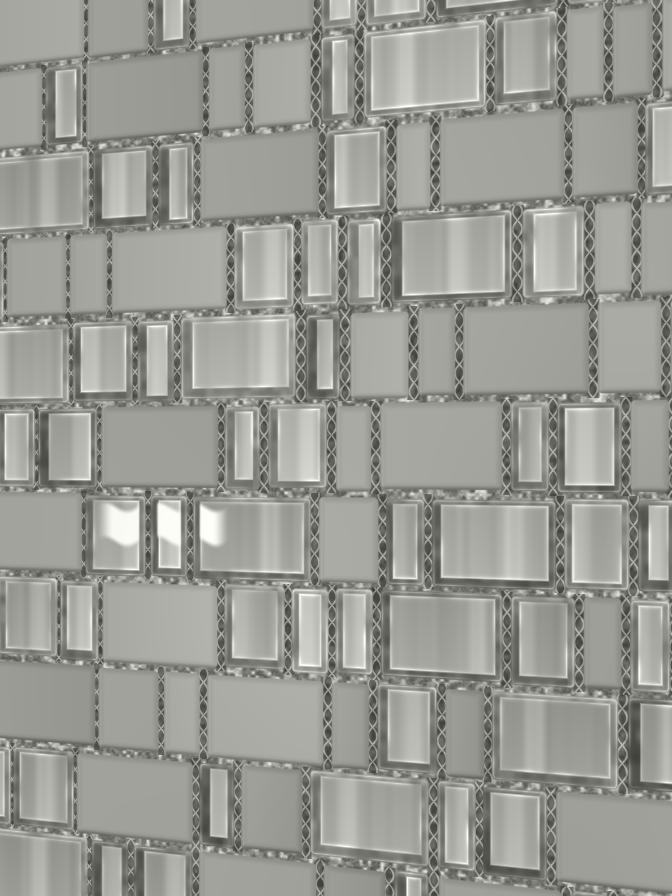
Give the GLSL for this texture, as a Shadertoy shader.

```glsl
#define PITCH 0.0937     // row height at the left side
#define SPREAD 0.0243    // growth of the row height per unit of x
#define HORIZON 0.547    // height of the level seam
#define WIDE 1.38        // tile widths in row heights
#define MEDIUM 0.74
#define NARROW 0.48
#define GLOSSY 0.55      // share of clear tiles
#define EXTRA 0.4        // chance of an additional narrow tile
#define CORNER 0.05
#define LAMP vec2(0.182, 0.415)
#define TINT vec3(0.004, 0.004, -0.016)

float hash(vec2 p) {
    return fract(sin(dot(p, vec2(127.1, 311.7))) * 43758.5453);
}

float noise(vec2 p) {
    vec2 i = floor(p), f = fract(p);
    f = f * f * (3.0 - 2.0 * f);
    return mix(mix(hash(i), hash(i + vec2(1, 0)), f.x),
               mix(hash(i + vec2(0, 1)), hash(i + vec2(1, 1)), f.x), f.y);
}

float roundedBox(vec2 q, vec2 halfSize) {
    vec2 d = abs(q) - halfSize + CORNER;
    return length(max(d, 0.0)) + min(max(d.x, d.y), 0.0) - CORNER;
}

// Each group holds a wide tile, two smaller ones in either order, and perhaps a third
float tileWidth(int i, float row) {
    int slot = i % 4;
    if (slot == 0) return WIDE;
    bool swapped = hash(vec2(float(i / 4) + 3.0, row)) > 0.5;
    if (slot == 3)
        return i > 8 && hash(vec2(float(i), row + 40.0)) < EXTRA ? NARROW : 0.0;
    return (slot == 1) == swapped ? MEDIUM : NARROW;
}

// Mesh and mortar seen between the tiles
float groutShade(vec2 uv, float seam, float side) {
    float grain = noise(uv * 22.0);
    float scallop = abs(seam - 0.05 * abs(sin(uv.y * 17.0)));
    float upright = 0.25 + 0.2 * grain + 0.28 * smoothstep(0.018, 0.004, scallop);
    float level = 0.32 + 0.5 * grain * grain + 0.15 * noise(uv * 50.0);
    return mix(level, upright, side);
}

float frostedShade(vec2 q, vec2 h, float dist, float seed) {
    float shade = 0.605 + 0.07 * seed + 0.035 * q.x / h.x * (seed - 0.6);
    shade -= 0.07 * smoothstep(-0.09, 0.0, dist);
    shade += 0.06 * exp(-abs(q.x + h.x - 0.025) / 0.012);
    return shade - 0.13 * smoothstep(0.05, 0.0, q.y + h.y);
}

float clearShade(vec2 q, vec2 h, float dist, float seed, float px) {
    float leftRim = mix(0.07, 0.13, seed), bottomRim = mix(0.06, 0.12, fract(seed * 7.0));
    float l = q.x + h.x - leftRim, r = h.x - q.x - 0.075;
    float b = q.y + h.y - bottomRim, t = h.y - q.y - 0.055;
    float inner = min(min(l, r), min(b, t));

    // Face with soft upright reflections
    float bandAt = mix(-0.6, 0.6, fract(seed * 13.0)) * h.x;
    float band = smoothstep(0.16, 0.04, abs(q.x - bandAt));
    float face = 0.575 + 0.08 * fract(seed * 5.0) + 0.09 * band;
    face += 0.05 * noise(vec2(q.x * 14.0, seed * 90.0)) - 0.07 * q.y;

    // Dark sides of the glass, lightest at the top
    float rim = mix(0.27, 0.43, fract(seed * 11.0));
    rim += 0.14 * noise(vec2(q.x * 12.0, q.y * 9.0) + seed * 30.0);
    rim += 0.1 * smoothstep(0.03, -0.03, t) + 0.07 * smoothstep(0.02, -0.02, r);

    float shade = mix(rim, face, smoothstep(-px, px, inner));
    float glint = noise(q * 5.0 + seed * 50.0);
    shade += 0.32 * glint * exp(-abs(inner - 0.012) / 0.014);
    return shade + 0.35 * glint * exp(-abs(dist + 0.018) / 0.012);
}

void mainImage(out vec4 fragColor, in vec2 fragCoord) {
    vec2 p = fragCoord / iResolution.y;

    // Rows fan out toward the right, and tiles widen with them
    float pitch = PITCH + SPREAD * p.x;
    vec2 uv = vec2(log(pitch / PITCH) / SPREAD, (HORIZON + 0.0139 * p.x - p.y) / pitch);
    float px = 1.0 / (iResolution.y * pitch);
    float row = floor(uv.y);

    // Walk along the row to the tile under this point
    float odd = mod(row, 2.0), width = WIDE, tile = 0.0;
    float start = 0.85 + 1.1 * odd + 0.5 * hash(vec2(row, 8.0))
                - 2.0 * (WIDE + MEDIUM + NARROW);
    for (int i = 0; i < 28; i++) {
        width = tileWidth(i, row);
        tile = float(i);
        if (uv.x < start + width) break;
        start += width;
    }
    float seed = hash(vec2(tile, row + 17.0));
    float middle = start + 0.5 * width;
    vec2 q = vec2(uv.x - middle, 0.5 - fract(uv.y));
    float seam = 0.5 * width - abs(q.x);

    // Gaps open toward the right; tiles sit slightly uneven
    float gap = mix(0.016, 0.05, smoothstep(0.0, 4.0, uv.x)) * mix(0.7, 1.2, seed);
    vec2 h = vec2(0.5 * width - gap, 0.462);
    q.y += 0.035 * (hash(vec2(tile + 9.0, row)) - 0.5);
    float dist = roundedBox(q, h);

    bool underLamp = row == 1.0 && abs(middle - 1.7) < 0.8;
    bool isClear = underLamp || hash(vec2(tile + 5.0, row + 61.0)) < GLOSSY;
    float shade = isClear ? clearShade(q, h, dist, seed, px) : frostedShade(q, h, dist, seed);

    // Lamp mirrored in the clear glass, and broad room light
    vec2 e = p - LAMP;
    e.y += 0.005 * sin(q.x * 12.0);
    float lamp = smoothstep(0.023, 0.015, abs(e.y)) * smoothstep(0.075, 0.055, abs(e.x));
    if (isClear) shade = mix(shade, 0.98, lamp * smoothstep(-0.06, -0.1, dist));
    shade += 0.06 * (noise(p * 3.0 + 4.0) - 0.5) + 0.05 * (0.4 - p.x) * (1.0 - p.y);

    float grout = groutShade(uv, seam, smoothstep(gap + 0.03, gap, seam));
    shade = mix(grout, shade, smoothstep(px, -px, dist));
    fragColor = vec4(clamp(vec3(shade) + TINT, 0.0, 1.0), 1.0);
}
```
